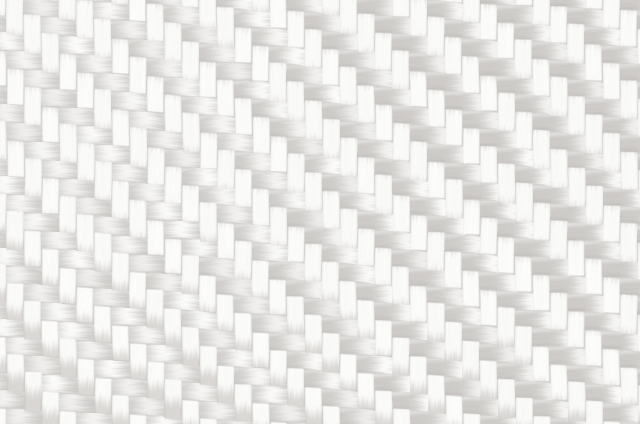
Write a WebGL 2 fragment shader that draws this texture.

```glsl
#version 300 es
precision highp float;
// White glass cloth in a two-over-two twill: upright tows step down to the right
// over slightly tilted cross tows. Each tow is a rounded box with fibre streaks,
// and a sheen that slides along the floats from one side of the cloth to the other.

uniform vec2 u_resolution;
out vec4 outColor;

const vec2 TOWS = vec2(36.5, 23.7);        // tows across and down the canvas
const vec2 PHASE = vec2(0.63, 0.17);       // offset of the first tows
const float TILT = 1.78;                   // rows the cross tows drop over the width
const float PERIOD = 4.0;                  // twill repeat, in tows
const float DRIFT = 0.022;                 // slow wander of the tows
const vec2 WARP_HALF = vec2(0.48, 1.03);   // half size of an upright float
const vec2 WEFT_HALF = vec2(1.14, 0.48);   // half size of a cross float
const float CORNER = 0.08;
const float SOFTNESS = 0.065;              // edge blur, in tows
const float BOW = 0.08;                    // arch of the cross floats
const float FRAY = 0.22;                   // raggedness of the sheen
const vec3 GAP = vec3(0.83, 0.82, 0.81);
const vec3 GREY = vec3(0.805, 0.795, 0.785);
const vec3 PALE = vec3(0.86, 0.85, 0.84);
const vec3 WHITE = vec3(0.985, 0.985, 0.977);

float hash(vec2 p) {
    p = fract(p * vec2(0.1031, 0.1137));
    p += dot(p, p.yx + 33.33);
    return fract((p.x + p.y) * p.x * 17.3);
}

float roundBox(vec2 p, vec2 halfSize) {
    vec2 q = abs(p) - halfSize + CORNER;
    return length(max(q, 0.0)) + min(max(q.x, q.y), 0.0) - CORNER;
}

// Layered sines across a tow, bending slightly along it; about -1 to 1
float fibres(float across, float along, float seed) {
    float s = across + 0.03 * sin(along * 3.0 + seed * 20.0);
    return 0.40 * sin(s * 9.0 + seed * 31.0)
         + 0.35 * sin(s * 23.0 + seed * 57.0 + along * 1.3)
         + 0.25 * sin(s * 41.0 + seed * 83.0 - along * 2.1);
}

// Offset from the middle of the nearest float, which is two tows long
float floatOffset(float position, float start) {
    return mod(position - start + 1.0, PERIOD) - 2.0;
}

void main() {
    vec2 uv = gl_FragCoord.xy / u_resolution;
    uv.y = 1.0 - uv.y;
    vec2 cloth = uv * TOWS + PHASE;
    cloth.y -= TILT * uv.x;
    cloth += DRIFT * vec2(sin(cloth.y * 0.43 + 1.0) + sin(cloth.y * 1.1 + cloth.x * 0.2),
                          sin(cloth.x * 0.37) + sin(cloth.x * 0.83 + cloth.y * 0.3));
    vec2 tow = floor(cloth);
    vec2 inTow = fract(cloth) - 0.5;
    float blur = max(SOFTNESS, 0.75 * TOWS.x / u_resolution.x);

    // Cross float: its sheen moves from the middle to the right-hand end
    float along = floatOffset(cloth.x, tow.y - 2.0);
    vec2 weftId = vec2(floor(cloth.x - along + 0.5), tow.y);
    float seed = hash(weftId + 7.0);
    float streak = fibres(inTow.y, along, seed);
    vec2 weftPoint = vec2(along, inTow.y - BOW * (along * along - 0.4));
    vec2 weftSize = WEFT_HALF + vec2(0.08, 0.04) * (seed - 0.5);
    float weftEdge = roundBox(weftPoint, weftSize);
    float sheenAt = mix(-0.2, 1.0, smoothstep(0.0, 0.75, uv.x + 0.15 * (0.5 - uv.y)));
    sheenAt += FRAY * streak + 0.5 * (seed - 0.5);
    float reach = (along - sheenAt) / mix(0.85, 0.62, uv.x);
    float weftSheen = exp(-reach * reach) * mix(0.7, 1.0, fract(seed * 7.0));
    // The upper rim of the tow turns towards the light
    weftSheen = max(weftSheen, 0.4 * smoothstep(0.15, 0.45, -weftPoint.y));
    vec3 weft = mix(GREY, WHITE, weftSheen) + 0.010 * streak;
    weft -= 0.02 * smoothstep(0.2, 0.48, weftPoint.y);

    // Upright float: bright along most of its length, fading at the lower left
    along = floatOffset(cloth.y, tow.x - 1.0);
    vec2 warpId = vec2(tow.x, floor(cloth.y - along + 0.5));
    seed = hash(warpId + 41.0);
    streak = fibres(inTow.x, along, seed);
    vec2 warpSize = WARP_HALF + vec2(0.03, 0.14) * (seed - 0.5);
    float warpEdge = roundBox(vec2(inTow.x, along), warpSize);
    float fade = smoothstep(0.5, 1.2, uv.y + 0.4 * (0.5 - uv.x));
    float warpReach = abs(along - mix(0.05, -1.1, fade) + FRAY * streak + 0.3 * (seed - 0.5));
    float warpSheen = 1.0 - smoothstep(0.7, 1.7, warpReach);
    vec3 warp = mix(PALE, WHITE, warpSheen) + 0.006 * streak - 0.008 * seed;
    warp -= 0.03 * smoothstep(0.34, 0.48, abs(inTow.x));

    // Stack gap, cross tow, contact shadow and upright tow
    vec3 color = mix(GAP, weft, 1.0 - smoothstep(-blur, blur, weftEdge));
    color -= 0.025 * exp(-7.0 * max(warpEdge, 0.0));
    color = mix(color, warp, 1.0 - smoothstep(-blur, blur, warpEdge));
    outColor = vec4(clamp(color, 0.0, 1.0), 1.0);
}
```
